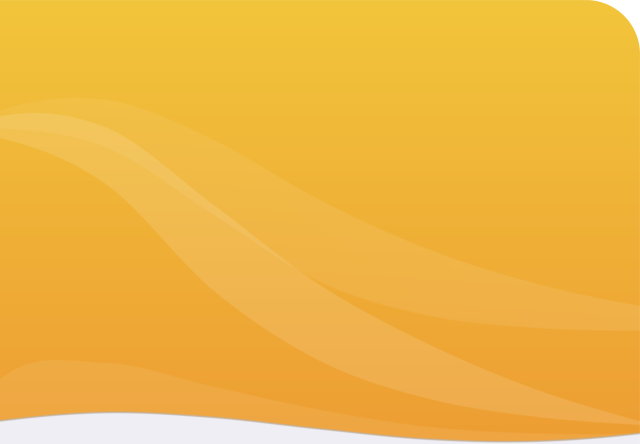
Write a Shadertoy shader that draws this background.

```glsl
#define TOP_COLOR vec3(0.946, 0.772, 0.230)
#define LOW_COLOR vec3(0.929, 0.615, 0.198)
#define FOOT_COLOR vec3(0.937, 0.935, 0.955)
#define RIM_COLOR vec3(0.70, 0.67, 0.64)
#define CORNER_COLOR vec3(1.0)
#define CORNER_RADIUS 0.122
#define UPPER_VEIL vec2(0.055, 0.095)
#define LOWER_VEIL vec2(0.125, 0.125)
#define SWELL_VEIL 0.075
#define RIM_WIDTH 0.0016
#define SPANS 6

// Edge heights at even steps of x, with one knot beyond each side
const float[9] UPPER_TOP = float[9](0.612, 0.751, 0.775, 0.685, 0.549, 0.440, 0.363, 0.311, 0.283);
const float[9] UPPER_LOW = float[9](0.682, 0.710, 0.667, 0.517, 0.365, 0.290, 0.262, 0.255, 0.258);
const float[9] LOWER_TOP = float[9](0.618, 0.738, 0.712, 0.539, 0.358, 0.227, 0.125, 0.051, -0.011);
const float[9] LOWER_LOW = float[9](0.700, 0.689, 0.584, 0.346, 0.187, 0.103, 0.062, 0.043, 0.034);
const float[9] SWELL_TOP = float[9](-0.199, 0.146, 0.182, 0.129, 0.077, 0.039, 0.024, 0.024, 0.041);
const float[9] FOOT_TOP = float[9](0.011, 0.052, 0.071, 0.060, 0.034, 0.011, 0.006, 0.024, 0.064);

// Catmull-Rom spline through the knots
float edgeHeight(float x, float[9] knots) {
    float s = x * float(SPANS);
    int i = clamp(int(floor(s)), 0, SPANS - 1);
    float t = s - float(i);
    float a = knots[i], b = knots[i + 1], c = knots[i + 2], d = knots[i + 3];
    return b + 0.5 * t * (c - a + t * (2.0 * a - 5.0 * b + 4.0 * c - d
             + t * (3.0 * (b - c) + d - a)));
}

// Coverage of the area below an edge, softened over one pixel
float below(vec2 uv, float[9] knots) {
    float pixel = 1.0 / iResolution.y;
    return smoothstep(-pixel, pixel, edgeHeight(uv.x, knots) - uv.y);
}

float ribbon(vec2 uv, float[9] top, float[9] low) {
    return below(uv, top) * (1.0 - below(uv, low));
}

// Signed distance to the canvas with its upper right corner rounded
float cornerDistance(vec2 uv) {
    float aspect = iResolution.x / iResolution.y;
    vec2 q = (uv - 1.0) * vec2(aspect, 1.0) + CORNER_RADIUS;
    return length(max(q, 0.0)) - CORNER_RADIUS;
}

void mainImage(out vec4 fragColor, in vec2 fragCoord) {
    vec2 uv = fragCoord / iResolution.xy;
    float pixel = 1.0 / iResolution.y;
    vec3 color = mix(LOW_COLOR, TOP_COLOR, uv.y);

    // Translucent ribbons and low swell
    float upper = ribbon(uv, UPPER_TOP, UPPER_LOW);
    float lower = ribbon(uv, LOWER_TOP, LOWER_LOW);
    color = mix(color, vec3(1.0), upper * mix(UPPER_VEIL.x, UPPER_VEIL.y, uv.x));
    color = mix(color, vec3(1.0), lower * mix(LOWER_VEIL.x, LOWER_VEIL.y, uv.x));
    color = mix(color, vec3(1.0), below(uv, SWELL_TOP) * SWELL_VEIL);

    // Pale foot with a thin rim
    float rimGap = abs(edgeHeight(uv.x, FOOT_TOP) - uv.y);
    float rim = 1.0 - smoothstep(0.0, RIM_WIDTH + pixel, rimGap);
    color = mix(color, FOOT_COLOR, below(uv, FOOT_TOP));
    color = mix(color, RIM_COLOR, 0.6 * rim);

    // Rounded corner
    float outside = smoothstep(-0.7 * pixel, 0.7 * pixel, cornerDistance(uv));
    color = mix(color, CORNER_COLOR, outside);
    fragColor = vec4(color, 1.0);
}
```
